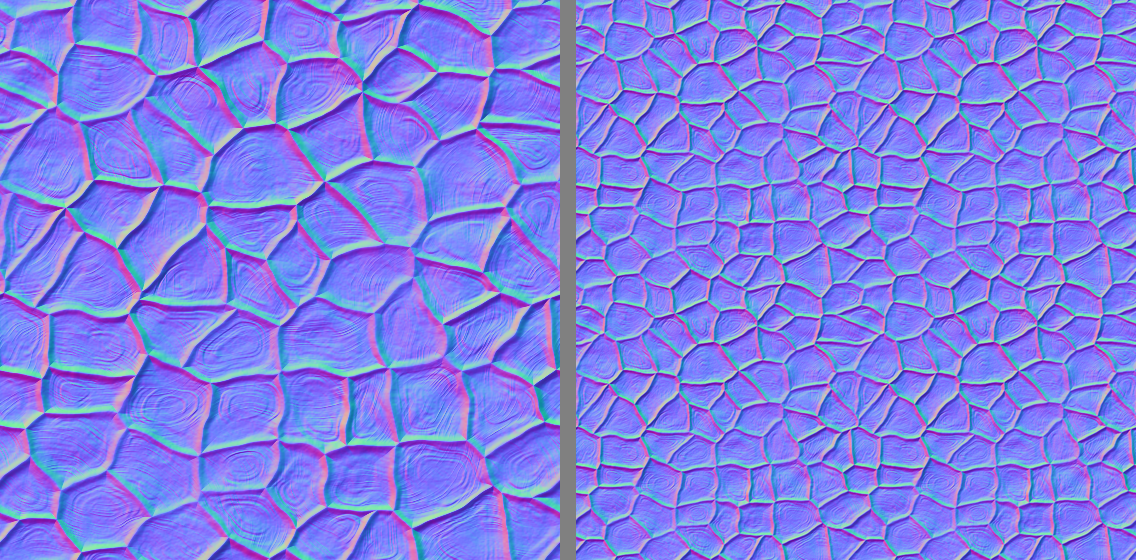
Left, the tile; right, the same tile 2 across and 2 down.
A Shadertoy shader for this texture map:

```glsl
const vec2 GRID = vec2(8.0, 9.0);       // cells across the tile
const float JITTER = 0.92;              // irregularity of the cells
const float WARP = 0.13;                // bend of the cell walls
const float RIDGE_HEIGHT = 0.068;
const float RIDGE_WIDTH = 0.062;
const float FLANK_HEIGHT = 0.085;       // broad rise towards a wall
const float SWELL_HEIGHT = 0.07;        // slow undulation of the sheet
const float BAND_HEIGHT = 0.042;        // folds that follow the walls
const float STREAK_HEIGHT = 0.016;      // fine lines that follow the walls
const float FIBRE_HEIGHT = 0.011;       // scratches across a cell
const float GRAIN_HEIGHT = 0.006;
const vec2 SLOPE_GAIN = vec2(1.0, 1.2);
const float BLUE_FALLOFF = 1.8;
const float STEP = 0.008;               // half step of the slope, in cells
const float FREE = 256.0;               // period of noise in cell-local space

struct Cell {
    vec2 local;     // position relative to the cell centre
    vec2 seed;      // random pair of the cell
    float edge;     // distance to the nearest wall
    float soft;     // the same with rounded corners
};

vec2 hash22(vec2 p) {
    vec3 q = fract(p.xyx * vec3(0.1031, 0.1030, 0.0973));
    q += dot(q, q.yzx + 33.33);
    return fract((q.xx + q.yz) * q.zy);
}

// Value noise that wraps after a whole number of lattice steps
float noise(vec2 p, vec2 period) {
    vec2 i = floor(p), f = p - i;
    f = f * f * f * (f * (f * 6.0 - 15.0) + 10.0);
    vec2 a = mod(i, period), b = mod(i + 1.0, period);
    return mix(mix(hash22(a).x, hash22(vec2(b.x, a.y)).x, f.x),
               mix(hash22(vec2(a.x, b.y)).x, hash22(b).x, f.x), f.y);
}

float tileNoise(vec2 p, float frequency, float offset) {
    return noise(p * frequency + offset, GRID * frequency);
}

vec2 cellPoint(vec2 id) {
    return 0.5 + JITTER * (hash22(mod(id, GRID) + 7.0) - 0.5);
}

Cell findCell(vec2 p) {
    vec2 base = floor(p), f = p - base, nearest = vec2(0.0), toCentre = vec2(0.0);
    float best = 9.0;
    for (int y = -1; y <= 1; y++)
    for (int x = -1; x <= 1; x++) {
        vec2 o = vec2(x, y);
        vec2 r = o + cellPoint(base + o) - f;
        float d = dot(r, r);
        if (d < best) { best = d; nearest = o; toCentre = r; }
    }
    // Distance to the bisector with each neighbour
    float edge = 9.0, sum = 0.0;
    for (int y = -2; y <= 2; y++)
    for (int x = -2; x <= 2; x++) {
        if (x == 0 && y == 0) continue;
        vec2 o = nearest + vec2(x, y);
        vec2 r = o + cellPoint(base + o) - f;
        float d = dot(0.5 * (toCentre + r), normalize(r - toCentre));
        edge = min(edge, d);
        sum += exp(-14.0 * d);
    }
    vec2 seed = hash22(mod(base + nearest, GRID) + 41.0);
    return Cell(-toCentre, seed, max(edge, 0.0), -log(sum) / 14.0);
}

float height(vec2 p) {
    // Bent walls
    vec2 bend = vec2(tileNoise(p, 2.0, 3.0), tileNoise(p, 2.0, 11.0)) - 0.5;
    vec2 wobble = vec2(tileNoise(p, 7.0, 5.0), tileNoise(p, 7.0, 19.0)) - 0.5;
    Cell c = findCell(p + WARP * bend + 0.15 * WARP * wobble);
    float drift = tileNoise(p, 1.0, 2.0);
    float patches = tileNoise(p, 2.0, 23.0);
    float inside = smoothstep(0.0, 0.13, c.edge);

    // Crisp ridge and its flank
    float w = c.edge / RIDGE_WIDTH;
    float h = RIDGE_HEIGHT * mix(0.55, 1.4, tileNoise(p, 1.0, 4.0)) * exp(-w * w);
    h += FLANK_HEIGHT * mix(0.2, 1.0, drift) * exp(-c.edge / mix(0.1, 0.28, c.seed.x));
    h += SWELL_HEIGHT * tileNoise(p, 2.0, 31.0);

    // Folds and streaks along the walls
    float along = 3.0 * drift + 2.0 * patches + 90.0 * c.seed.y;
    float nearWall = inside * exp(-3.0 * c.edge);
    float band = noise(vec2(c.soft * 10.0 + 3.0 * drift, along), vec2(FREE));
    float streak = noise(vec2(c.soft * 27.0 + 6.0 * patches, along + 50.0), vec2(FREE));
    h += nearWall * (BAND_HEIGHT * (band - 0.5)
                   + STREAK_HEIGHT * smoothstep(0.2, 0.8, patches) * (streak - 0.5) * 2.0);

    // Curved fibres in a direction of each cell's own
    float turn = 6.2832 * c.seed.x;
    vec2 axis = vec2(cos(turn), sin(turn));
    vec2 q = vec2(dot(c.local, axis), dot(c.local, vec2(-axis.y, axis.x)));
    q.y += 0.5 * q.x * q.x + 0.08 * drift;
    float fibre = noise(vec2(q.x * 2.5, q.y * 24.0) + 60.0 * c.seed + 60.0, vec2(FREE));
    h += FIBRE_HEIGHT * inside * tileNoise(p, 3.0, 8.0) * (1.0 - abs(2.0 * fibre - 1.0));

    // Grain, coarser in crusty patches
    float crust = smoothstep(0.55, 0.85, tileNoise(p, 3.0, 14.0));
    h += GRAIN_HEIGHT * ((0.6 + 1.5 * crust) * tileNoise(p, 13.0, 6.0)
                       + 0.5 * tileNoise(p, 29.0, 9.0));
    return h;
}

void mainImage(out vec4 fragColor, in vec2 fragCoord) {
    vec2 p = fragCoord / iResolution.xy * GRID;
    vec2 e = vec2(STEP, 0.0);
    vec2 slope = vec2(height(p + e.xy) - height(p - e.xy),
                      height(p - e.yx) - height(p + e.yx)) / (2.0 * STEP);
    vec3 n = normalize(vec3(slope * SLOPE_GAIN, 1.0));
    n.z = pow(n.z, BLUE_FALLOFF);
    fragColor = vec4(0.5 + 0.5 * n, 1.0);
}
```
